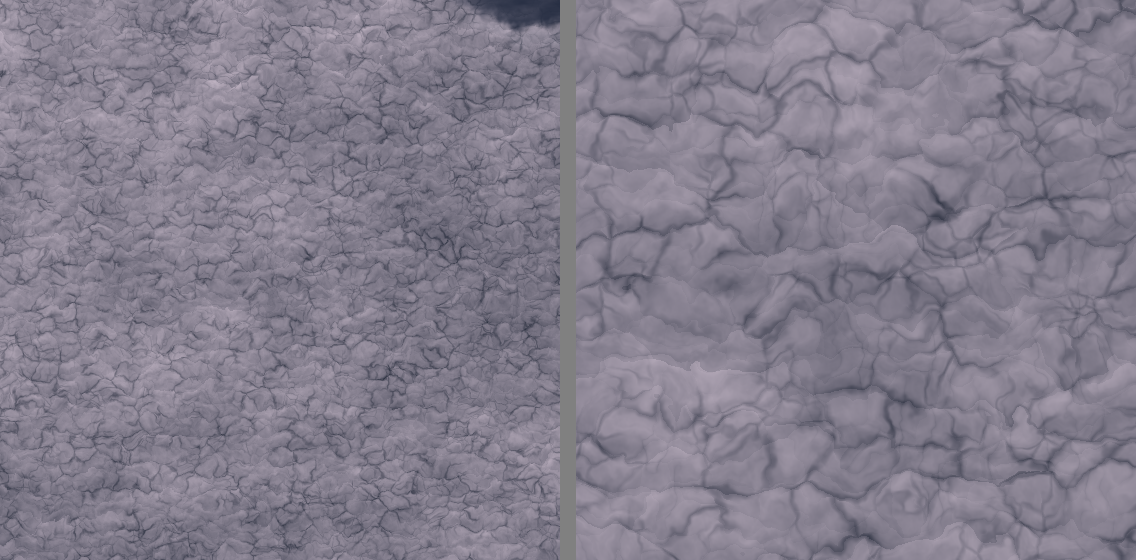
Left: the whole. Right: its middle third, enlarged.
A WebGL 2 fragment shader for this texture:

```glsl
#version 300 es
precision highp float;
// A soft mauve-grey sheet of small puffs split by broken dark creases.
// Two warped cell layers give puffs and creases; stretched noise adds slanted
// bands, upright streaks and fine relief; a dark gap opens at the upper right.
uniform vec2 u_resolution;
out vec4 fragColor;

const vec3  BASE_COLOR   = vec3(0.545, 0.520, 0.580);
const vec3  TONE_TINT    = vec3(1.0, 0.88, 0.88);   // colour change per unit of tone
const vec3  GAP_COLOR    = vec3(0.15, 0.18, 0.26);
const vec2  COARSE_CELLS = vec2(29.0, 40.0);        // cells across the canvas
const vec2  FINE_CELLS   = vec2(54.0, 68.0);
const float COARSE_WIDTH = 0.0036;                  // crease half widths
const float FINE_WIDTH   = 0.0026;
const float COARSE_DEPTH = 0.125;
const float FINE_DEPTH   = 0.085;
const float PUFF_LIGHT   = 0.055;
const float BAND_AMOUNT  = 0.21;
const float PATCH_AMOUNT = 0.16;
const float RELIEF       = 0.17;
const float STREAK_DEPTH = 0.055;
const float GRAIN        = 0.05;
const float GAP_START    = 0.77;
const float GAP_DROP     = 0.052;

vec2 hash22(vec2 p) {
    vec3 q = fract(p.xyx * vec3(0.1031, 0.1030, 0.0973));
    q += dot(q, q.yzx + 33.33);
    return fract((q.xx + q.yz) * q.zy);
}

float noise(vec2 p) {
    vec2 i = floor(p), f = fract(p);
    f = f * f * (3.0 - 2.0 * f);
    float low  = mix(hash22(i).x, hash22(i + vec2(1, 0)).x, f.x);
    float high = mix(hash22(i + vec2(0, 1)).x, hash22(i + vec2(1, 1)).x, f.x);
    return mix(low, high, f.y);
}

// Fractal noise centred on zero
float fbm(vec2 p) {
    float sum = 0.0, amp = 0.5;
    for (int i = 0; i < 4; i++) {
        sum += amp * (noise(p) - 0.5);
        p = mat2(0.8, 0.6, -0.6, 0.8) * p * 2.03 + 17.3;
        amp *= 0.5;
    }
    return sum;
}

// x: distance to the cell border in canvas units, y: height within the cell, z: cell tone
vec3 puffs(vec2 p, vec2 cells) {
    vec2 g = p * cells, home = floor(g), nearest = vec2(8.0), second = vec2(8.0);
    float d1 = 1e3, d2 = 1e3, tone = 0.0;
    for (int y = -1; y <= 1; y++)
    for (int x = -1; x <= 1; x++) {
        vec2 cell = home + vec2(x, y);
        vec2 h = hash22(cell + 50.0);
        vec2 r = cell + 0.06 + 0.88 * h - g;
        float d = dot(r, r);
        if (d < d1) {
            d2 = d1; second = nearest;
            d1 = d;  nearest = r;
            tone = hash22(cell + 91.0).x - 0.5;
        } else if (d < d2) {
            d2 = d; second = r;
        }
    }
    float border = 0.5 * (d2 - d1) / max(length((second - nearest) * cells), 1e-4);
    return vec3(border, -nearest.y, tone);
}

float crease(float border, float width) {
    float w = max(width, 1.3 / u_resolution.y);
    return 1.0 - smoothstep(0.0, w, border);
}

void main() {
    vec2 uv = gl_FragCoord.xy / u_resolution;

    // Ragged outlines for the cells
    vec2 warp = vec2(fbm(uv * 34.0), fbm(uv * 34.0 + 40.0));
    vec2 p = uv + 0.034 * warp;

    // Broad slanted bands and smaller patches
    vec2 slant = mat2(0.95, -0.31, 0.31, 0.95) * uv;
    float tone = BAND_AMOUNT * fbm(slant * vec2(2.2, 4.6) + 3.7);
    tone += PATCH_AMOUNT * fbm(uv * vec2(10.0, 14.0) + 8.0);

    // Puffs lit from above, with creases that fade in and out
    vec3 coarse = puffs(p, COARSE_CELLS);
    vec3 fine = puffs(p + 0.37 + 0.008 * warp.yx, FINE_CELLS);
    float coarseShow = smoothstep(0.25, 0.8, noise(uv * 38.0 + 5.0));
    float fineShow = smoothstep(0.35, 0.85, noise(uv * 46.0 + 70.0));
    tone += PUFF_LIGHT * (coarse.y + 0.5 * fine.y) + 0.035 * coarse.z + 0.02 * fine.z;
    tone -= COARSE_DEPTH * coarseShow * crease(coarse.x, COARSE_WIDTH);
    tone -= FINE_DEPTH * fineShow * crease(fine.x, FINE_WIDTH);
    tone -= 0.03 * coarseShow * (1.0 - smoothstep(0.0, 0.009, coarse.x));

    // Fine relief, short upright streaks and grain
    vec2 r = p * vec2(55.0, 70.0);
    tone += RELIEF * (fbm(r) - fbm(r + vec2(-0.15, 0.45)));
    float ridge = 1.0 - abs(2.0 * noise(p * vec2(95.0, 22.0) + 12.0) - 1.0);
    tone -= STREAK_DEPTH * pow(ridge, 7.0) * smoothstep(0.4, 0.8, noise(uv * 24.0 + 31.0));
    tone += GRAIN * fbm(uv * vec2(190.0, 150.0));
    vec3 color = BASE_COLOR + tone * TONE_TINT;

    // Dark gap with a torn, faintly bright rim
    float edge = 1.0 - GAP_DROP * smoothstep(GAP_START, 0.95, uv.x);
    float depth = uv.y - edge + 0.045 * fbm(uv * 26.0 + 9.0);
    float side = smoothstep(GAP_START, GAP_START + 0.12, uv.x);
    float gap = side * smoothstep(-0.003, 0.018, depth);
    float veil = 0.9 + 0.6 * fbm(uv * vec2(14.0, 40.0));
    color += 0.04 * side * exp(-pow((depth + 0.014) / 0.014, 2.0));
    color = mix(color, GAP_COLOR, clamp(gap * veil, 0.0, 1.0));

    fragColor = vec4(clamp(color, 0.0, 1.0), 1.0);
}
```
